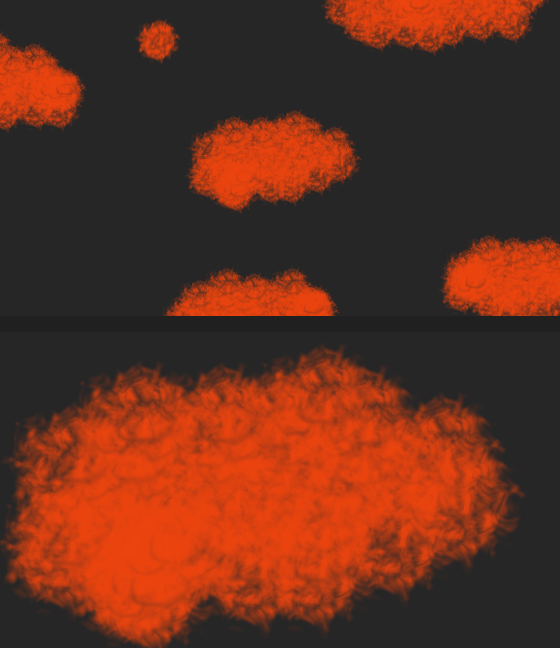
Top, the full canvas; bottom, a detail of the centre.
This background is drawn by a Shadertoy shader. Its source:

```glsl
const vec3 CHARCOAL = vec3(0.149, 0.149, 0.149);
const vec3 EMBER = vec3(0.925, 0.265, 0.055);
const float PUFF_RADIUS = 0.069;
const float GOLDEN_ANGLE = 2.39996;

vec2 hash2(vec2 p) {
    vec3 q = fract(p.xyx * vec3(0.1031, 0.1030, 0.0973));
    q += dot(q, q.yzx + 33.33);
    return fract((q.xx + q.yz) * q.zy);
}

float cornerSlope(vec2 cell, vec2 corner, vec2 f) {
    float angle = 6.28318 * hash2(cell + corner + 57.0).x;
    return dot(vec2(cos(angle), sin(angle)), f - corner);
}

float gradientNoise(vec2 p) {
    vec2 cell = floor(p), f = fract(p);
    vec2 u = f * f * f * (f * (f * 6.0 - 15.0) + 10.0);
    float low = mix(cornerSlope(cell, vec2(0, 0), f), cornerSlope(cell, vec2(1, 0), f), u.x);
    float high = mix(cornerSlope(cell, vec2(0, 1), f), cornerSlope(cell, vec2(1, 1), f), u.x);
    return mix(low, high, u.y);
}

// Rounded lobes separated by thin creases
float billow(vec2 p) {
    return abs(gradientNoise(p)) + 0.55 * abs(gradientNoise(p * 2.1 + 9.0))
         + 0.25 * abs(gradientNoise(p * 4.3 + 21.0));
}

// Dark lower rim of a round lobe
float crescent(vec2 p, vec2 centre, float radius) {
    vec2 d = p - centre;
    float offset = (length(d) - radius) / 0.0035;
    return exp(-offset * offset) * smoothstep(0.3, -0.7, d.y / radius);
}

// x: opacity of one puff, y: crease shading
vec2 puff(vec2 p) {
    vec2 warp = vec2(gradientNoise(p * 38.0 + 3.0), gradientNoise(p * 38.0 + 40.0));
    vec2 q = p + 0.010 * warp;
    float ragged = 0.28 * gradientNoise(q * 58.0 + 5.0) + 0.16 * gradientNoise(q * 125.0 + 13.0);
    float body = smoothstep(1.0, 0.6, length(p) / PUFF_RADIUS + ragged);
    float density = clamp(0.22 + 1.05 * billow(q * 44.0 + 17.0), 0.0, 0.92);
    float shade = crescent(q, vec2(0.008, 0.012), 0.028)
                + 0.7 * crescent(q, vec2(-0.024, -0.010), 0.017)
                + 0.6 * crescent(q, vec2(0.026, -0.020), 0.015);
    return vec2(body * density, body * shade);
}

// Layers puffs on a spiral inside an ellipse, then a few more around a hot spot
float cloud(float cover, vec2 p, vec2 centre, vec2 extent, float tilt, vec2 hotSpot, int count) {
    vec2 spread = extent - 0.056;
    int total = count + count / 6;
    for (int i = 0; i < total; i++) {
        vec2 jitter = hash2(vec2(float(i) * 7.0, centre.x * 90.0 + 40.0)) - 0.5;
        float angle = float(i) * GOLDEN_ANGLE + centre.x * 3.0;
        vec2 spot = sqrt((float(i) + 0.5) / float(count)) * vec2(cos(angle), sin(angle));
        if (i >= count) spot = hotSpot + jitter * vec2(0.15, 0.3);
        vec2 site = spot * spread + jitter * 0.022;
        site.y += tilt * site.x;
        vec2 local = p - centre - site;
        if (length(local) < 1.4 * PUFF_RADIUS) {
            vec2 layer = puff(local);
            cover = mix(cover, 1.0, layer.x) * (1.0 - 0.2 * layer.y);
        }
    }
    return cover;
}

void mainImage(out vec4 fragColor, in vec2 fragCoord) {
    vec2 p = fragCoord / iResolution.y;
    float cover = 0.0;

    // Drifting clouds, most cut by the frame
    cover = cloud(cover, p, vec2(0.850, 0.493), vec2(0.290, 0.158), 0.10, vec2(-0.45, -0.65), 27);
    cover = cloud(cover, p, vec2(-0.020, 0.742), vec2(0.290, 0.155), -0.18, vec2(0.85, 0.10), 27);
    cover = cloud(cover, p, vec2(1.385, 1.000), vec2(0.380, 0.170), 0.06, vec2(-0.20, 0.00), 36);
    cover = cloud(cover, p, vec2(0.794, 0.000), vec2(0.295, 0.152), 0.00, vec2(0.85, 0.10), 27);
    cover = cloud(cover, p, vec2(1.655, 0.115), vec2(0.290, 0.148), 0.00, vec2(-0.75, 0.00), 27);
    cover = cloud(cover, p, vec2(0.502, 0.873), vec2(0.064, 0.064), 0.00, vec2(0.0), 2);

    fragColor = vec4(mix(CHARCOAL, EMBER, cover), 1.0);
}
```
